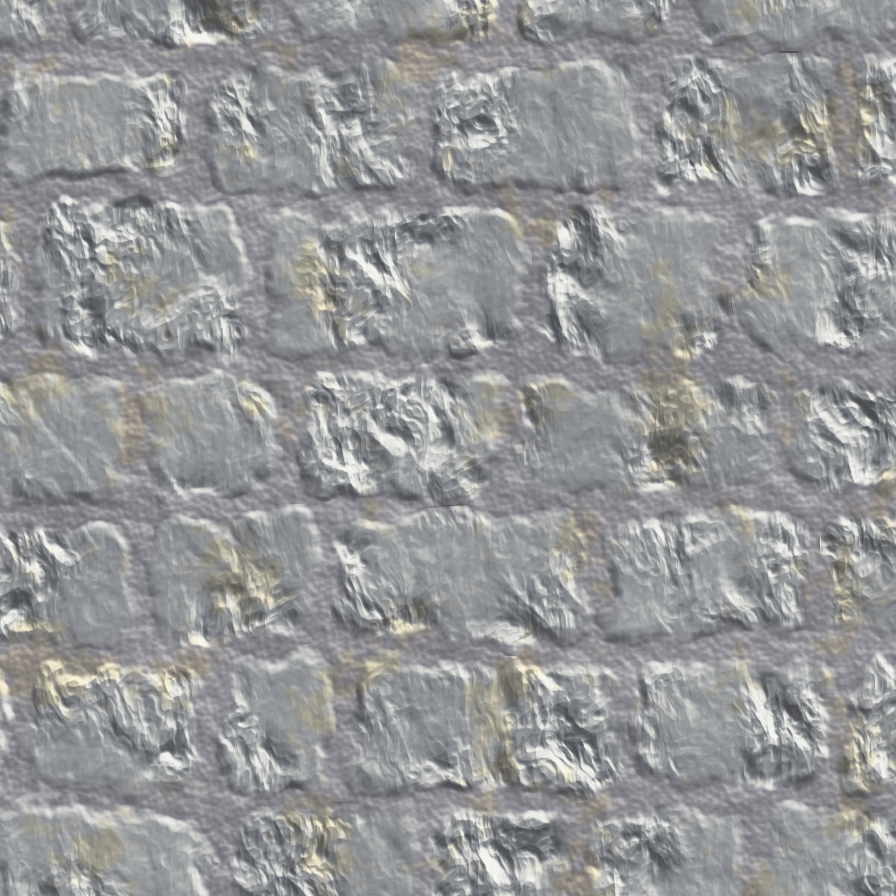
This texture is drawn by a Shadertoy shader. Its source:

```glsl
// Weathered wall of rough grey stones laid in uneven courses with grainy mortar.
// A height field joins rounded blocks, broken ledges and ridged gradient noise;
// its slope towards a high light gives the tone, which is then tinted.

const vec2 LIGHT_DIR = vec2(0.45, 0.89);
const vec3 SHADOW_TINT = vec3(0.975, 1.0, 1.045);
const vec3 LIT_TINT = vec3(1.0, 1.008, 0.99);
const vec3 MORTAR_TINT = vec3(1.015, 0.99, 1.01);
const vec3 OCHRE_TINT = vec3(1.07, 1.0, 0.83);

struct Surface {
    float height;
    float edge;     // signed distance to the stone outline, negative inside
    float id;       // random value of the stone
};

float hash(vec2 p) {
    vec3 q = fract(vec3(p.xyx) * 0.1031);
    q += dot(q, q.yzx + 33.33);
    return fract((q.x + q.y) * q.z);
}

float cornerSlope(vec2 cell, vec2 offset) {
    float angle = 6.2832 * hash(cell);
    return dot(vec2(cos(angle), sin(angle)), offset);
}

// Gradient noise, about -0.7 to 0.7
float noise(vec2 p) {
    vec2 i = floor(p), f = p - i;
    vec2 u = f * f * f * (f * (f * 6.0 - 15.0) + 10.0);
    vec2 e = vec2(1.0, 0.0);
    float low = mix(cornerSlope(i, f), cornerSlope(i + e, f - e), u.x);
    float high = mix(cornerSlope(i + e.yx, f - e.yx), cornerSlope(i + 1.0, f - 1.0), u.x);
    return mix(low, high, u.y);
}

// Ridged noise whose octaves all have similar slopes
float crags(vec2 p, float frequency) {
    float sum = 0.0;
    for (int i = 0; i < 4; i++) {
        float n = noise(p * frequency + float(i) * 17.3);
        sum += (0.55 * n - 0.75 * abs(n)) / frequency;
        frequency *= 1.9;
        p = mat2(0.96, 0.28, -0.28, 0.96) * p;
    }
    return sum;
}

float joint(float i, float seed, float jitter) {
    return i + jitter * hash(vec2(i + 50.0, seed));
}

// Index, start and end of the irregular interval that holds t
vec3 span(float t, float seed, float jitter) {
    float i = floor(t);
    if (t < joint(i, seed, jitter)) i -= 1.0;
    return vec3(i, joint(i, seed, jitter), joint(i + 1.0, seed, jitter));
}

float roundBox(vec2 p, vec2 halfSize, float radius) {
    vec2 q = abs(p) - halfSize + radius;
    return length(max(q, 0.0)) + min(max(q.x, q.y), 0.0) - radius;
}

Surface wall(vec2 p) {
    // Courses and stones
    vec2 density = vec2(4.3, 6.2);
    vec2 bend = vec2(noise(p * 5.0 + 3.0), noise(p * 4.0 + 21.0));
    vec2 grid = (p + 0.025 * bend) * density + vec2(0.0, 0.35);
    vec3 row = span(grid.y, 7.0, 0.3);
    grid.x += 5.0 * hash(vec2(row.x + 40.0, 3.0));
    vec3 col = span(grid.x, row.x + 80.0, 0.55);
    float id = hash(vec2(col.x + 20.0, row.x + 60.0));
    vec2 center = 0.5 * vec2(col.y + col.z, row.y + row.z);
    vec2 halfSize = 0.5 * vec2(col.z - col.y, row.z - row.y) / density;
    halfSize -= vec2(0.009, 0.010) + 0.008 * vec2(id, fract(id * 7.0));
    float edge = roundBox((grid - center) / density, halfSize, 0.028);
    edge += 0.018 * noise(p * 22.0) + 0.008 * noise(p * 55.0);
    float stone = smoothstep(0.007, -0.013, edge);

    // Broken faces: patches of crags between smoother areas
    vec2 q = p + 0.014 * vec2(noise(p * 15.0 + 5.0), noise(p * 15.0 + 31.0));
    q = q * vec2(1.2, 0.8) + 9.0 * id;
    float rough = smoothstep(-0.28, 0.25, noise(q * 7.0 + 12.0));
    float ledge = smoothstep(-0.07, 0.07, noise(q * 9.0 + 44.0));
    float chip = smoothstep(-0.10, 0.10, noise(q * 21.0 + 70.0));
    float face = mix(0.16, 0.72, rough) * crags(q, 15.0);
    face += 0.008 * ledge * mix(0.35, 1.0, rough) + 0.0045 * chip * rough;

    // Mortar grain, faintly present on the stones as well
    float grain = 0.0026 * noise(p * 75.0) + 0.0016 * noise(p * 150.0);
    grain += 0.006 * noise(p * 32.0 + 8.0);
    float height = mix(grain, 0.006 + 0.006 * id + face + 0.25 * grain, stone);
    return Surface(height, edge, id);
}

void mainImage(out vec4 fragColor, in vec2 fragCoord) {
    vec2 p = fragCoord / iResolution.y;
    Surface here = wall(p);
    float nearStep = 0.002, farStep = 0.012;
    float slope = (here.height - wall(p + LIGHT_DIR * nearStep).height) / nearStep;
    float rise = wall(p + LIGHT_DIR * farStep).height - here.height;

    // Light and shade
    float stone = smoothstep(0.007, -0.008, here.edge);
    float tone = mix(0.555, 0.56 + 0.05 * here.id, stone);
    tone += slope * (slope > 0.0 ? 0.27 : 0.16);
    tone -= 0.07 * smoothstep(0.002, 0.012, rise);
    float crevice = exp(-abs(here.edge - 0.004) / 0.004);
    tone -= 0.08 * crevice * smoothstep(-0.15, 0.3, noise(p * 18.0 + 90.0));
    tone += 0.05 * noise(p * 6.0 + 60.0) + 0.035 * noise(p * 120.0);
    tone = 0.30 + 0.08 * log(1.0 + exp((tone - 0.30) / 0.08));
    tone = min(tone, 0.80 + 0.16 * (1.0 - exp(-max(tone - 0.80, 0.0) / 0.16)));

    // Cool shadows, pale highlights, warm mortar and ochre stains
    vec3 tint = mix(SHADOW_TINT, LIT_TINT, smoothstep(0.4, 0.85, tone));
    tint *= mix(MORTAR_TINT, vec3(1.0), stone);
    float stain = smoothstep(0.12, 0.5, noise(p * 10.0 + 33.0) + 0.5 * noise(p * 45.0));
    tint *= mix(vec3(1.0), OCHRE_TINT, 0.6 * stain);
    fragColor = vec4(clamp(tone * tint, 0.0, 1.0), 1.0);
}
```
